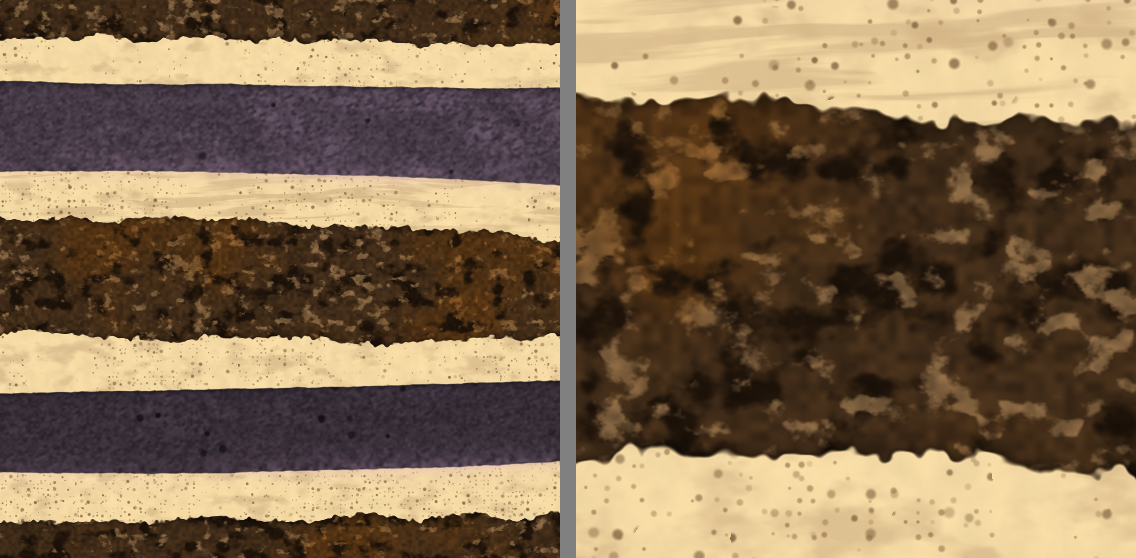
Left, the full canvas; right, a detail of the centre.
Write a Shadertoy shader that draws this texture.

```glsl
// Cut layer cake: crumbly brown sponge, speckled cream and grainy plum bands.

#define CRUMB_ROUGHNESS 0.026
#define CREAM_ROUGHNESS 0.007
#define SPECK_DENSITY 0.34
#define EDGE_SOFTNESS 0.0016
#define SPONGE vec3(0.25, 0.17, 0.095)
#define SPONGE_DARK vec3(0.11, 0.07, 0.035)
#define SPONGE_WARM vec3(0.36, 0.21, 0.06)
#define CRUMB_LIGHT vec3(0.57, 0.44, 0.29)
#define CREAM vec3(0.96, 0.855, 0.645)
#define CREAM_SHADE vec3(0.81, 0.69, 0.51)
#define PLUM vec3(0.235, 0.195, 0.235)
#define LILAC vec3(0.58, 0.47, 0.57)

// Heights of the layer boundaries at the left, middle and right, bottom up
const vec3 EDGES[8] = vec3[8](
    vec3(0.069, 0.070, 0.076), vec3(0.154, 0.155, 0.171),
    vec3(0.295, 0.304, 0.317), vec3(0.409, 0.390, 0.394),
    vec3(0.606, 0.600, 0.569), vec3(0.693, 0.689, 0.667),
    vec3(0.854, 0.847, 0.843), vec3(0.932, 0.928, 0.917));

float hash(vec2 p) {
    vec3 q = fract(p.xyx * vec3(0.1031, 0.1030, 0.0973));
    q += dot(q, q.yzx + 33.33);
    return fract((q.x + q.y) * q.z);
}

float noise(vec2 p) {
    vec2 i = floor(p), f = fract(p);
    f = f * f * (3.0 - 2.0 * f);
    return mix(mix(hash(i), hash(i + vec2(1, 0)), f.x),
               mix(hash(i + vec2(0, 1)), hash(i + vec2(1, 1)), f.x), f.y);
}

float fbm(vec2 p) {
    float sum = 0.0, amp = 0.533;
    for (int i = 0; i < 4; i++) {
        sum += amp * noise(p);
        p = mat2(1.6, 1.2, -1.2, 1.6) * p + 17.3;
        amp *= 0.5;
    }
    return sum;
}

// Scattered round specks, one candidate per cell
float specks(vec2 p, float density) {
    vec2 cell = floor(p);
    vec2 centre = 0.3 + 0.4 * vec2(hash(cell + 3.7), hash(cell + 51.2));
    float radius = mix(0.1, 0.3, hash(cell + 91.4));
    float dotMask = 1.0 - smoothstep(radius * 0.5, radius + 0.1, length(fract(p) - centre));
    return dotMask * step(hash(cell), density) * mix(0.3, 1.0, hash(cell + 27.1));
}

vec3 spongeColor(vec2 p) {
    float warmth = smoothstep(0.35, 0.75, fbm(p * 5.0 + 4.0) + 0.25 * (p.x - 0.5));
    float pores = fbm(p * vec2(38.0, 46.0));
    float crumbs = fbm(p * vec2(62.0, 78.0) + 31.0);
    float patches = 0.12 * (noise(p * 9.0 + 8.0) - 0.5);
    vec3 col = mix(SPONGE, SPONGE_WARM, warmth * 0.65);
    col = mix(SPONGE_DARK, col, smoothstep(0.25, 0.49, pores + patches));
    col = mix(col, mix(CRUMB_LIGHT, SPONGE_WARM * 1.5, warmth * 0.6),
              0.75 * smoothstep(0.6, 0.78, crumbs + patches));
    return col * (0.8 + 0.4 * noise(p * 170.0));
}

vec3 creamColor(vec2 p) {
    float cluster = smoothstep(0.25, 0.75, fbm(p * 8.0 + 12.0));
    float density = SPECK_DENSITY * cluster * mix(1.2, 0.7, p.y);
    float streak = fbm(vec2(p.x * 7.0, p.y * 95.0 + 3.0 * noise(p * 6.0)));
    float streaked = smoothstep(0.56, 0.61, p.y) * (1.0 - smoothstep(0.69, 0.72, p.y));
    vec3 col = CREAM * (0.96 + 0.08 * fbm(p * 70.0));
    col = mix(col, CREAM_SHADE, 0.6 * smoothstep(0.5, 0.8, fbm(p * vec2(26.0, 48.0))));
    col = mix(col, CREAM_SHADE, 0.6 * streaked * smoothstep(0.52, 0.7, streak));
    col = mix(col, vec3(0.42, 0.31, 0.18), 0.75 * specks(p * 85.0, density));
    return mix(col, vec3(0.55, 0.42, 0.26), 0.65 * specks(p * 140.0 + 40.0, density));
}

vec3 plumColor(vec2 p, float upper) {
    float grain = noise(mat2(0.9, -0.4, 0.4, 0.9) * p * vec2(130.0, 190.0));
    float fine = noise(p * 210.0 + 9.0);
    float bloom = smoothstep(0.46, 0.72, fbm(p * vec2(8.0, 12.0) + 21.0));
    vec3 col = PLUM * mix(0.9, 1.14, upper) * (0.68 + 0.36 * grain + 0.28 * fine);
    col = mix(col, LILAC, bloom * grain * mix(0.1, 0.36, upper));
    return col * (1.0 - 0.65 * specks(p * 34.0, 0.07 * (1.0 - 0.6 * upper)));
}

void mainImage(out vec4 fragColor, in vec2 fragCoord) {
    vec2 uv = fragCoord / iResolution.xy;
    vec2 p = vec2(uv.x * iResolution.x / iResolution.y, uv.y);
    float blur = max(EDGE_SOFTNESS, 0.8 / iResolution.y);
    vec3 sponge = spongeColor(p), cream = creamColor(p);
    vec3 plum = plumColor(p, step(0.5, uv.y));
    float ragged = 0.6 * noise(p * 85.0) + 0.4 * noise(p * 150.0) - 0.5;
    vec3 col = sponge;

    // Stack the layers upwards, each covering everything above its lower edge
    for (int i = 0; i < 8; i++) {
        int kind = i % 4;
        bool crumbly = kind == 0 || kind == 3;
        float t = uv.x - 0.5, seed = float(i) * 13.7;
        vec3 e = EDGES[i];
        float height = e.y + (e.z - e.x) * t + 2.0 * (e.x + e.z - 2.0 * e.y) * t * t;
        float wobble = fbm(vec2(p.x * (crumbly ? 16.0 : 5.0), seed)) - 0.5;
        height += crumbly ? CRUMB_ROUGHNESS * (wobble + 0.5 * ragged)
                          : CREAM_ROUGHNESS * (wobble + 0.35 * ragged);
        float d = uv.y - height;
        vec3 above = kind == 1 ? plum : kind == 3 ? sponge : cream;

        // Lilac stain below plum, and its powdery lower rim
        float stain = noise(vec2(p.x * 6.0, seed));
        if (kind == 1) {
            col = mix(col, vec3(0.88, 0.74, 0.70), 0.75 * stain * exp(-abs(d) * 95.0));
            above = mix(above, LILAC, 0.9 * stain * noise(p * 120.0) * exp(-abs(d) * 50.0));
        }
        col = mix(col, above, smoothstep(-blur, blur, d));

        // Thin shadow on the dark side of each boundary
        float inward = kind == 1 || kind == 3 ? d : -d;
        float rim = smoothstep(-blur, blur, inward) * exp(-max(inward, 0.0) * 230.0);
        col *= 1.0 - (kind == 1 ? 0.15 : 0.45) * rim;
    }
    fragColor = vec4(clamp(col, 0.0, 1.0), 1.0);
}
```
